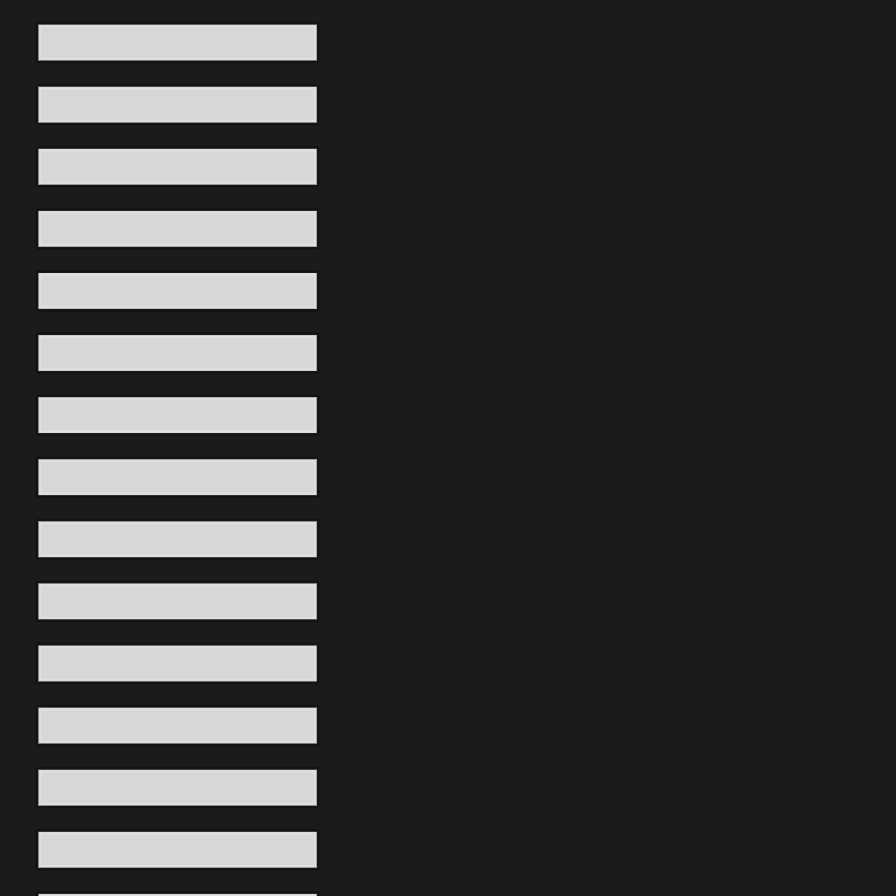
Give the GLSL for this pattern, as a WebGL 2 fragment shader.

```glsl
#version 300 es
precision highp float;
// A column of pale horizontal bars on a charcoal ground, with faint edge ringing.

uniform vec2 u_resolution;
out vec4 fragColor;

float boxDistance(vec2 p, vec2 halfSize) {
    vec2 q = abs(p) - halfSize;
    return length(max(q, 0.0)) + min(max(q.x, q.y), 0.0);
}

// Narrow bump centred on a given distance from the edge
float rim(float d, float centre) {
    float t = (d - centre) / 0.0011;
    return exp(-t * t);
}

void main() {
    vec2 uv = gl_FragCoord.xy / u_resolution;
    float pixel = 1.0 / min(u_resolution.x, u_resolution.y);

    // Repeat the bar downward from the first one near the top
    float spacing = 0.0693;
    float depth = 1.0 - uv.y - 0.0475;
    float row = max(round(depth / spacing), 0.0);
    vec2 local = vec2(uv.x - 0.1982, depth - row * spacing);
    float d = boxDistance(local, vec2(0.1553, 0.02));

    // Dark rim outside the edge, bright rim inside it
    float ground = 0.105 - 0.04 * rim(d, 0.002);
    float bar = 0.843 + 0.04 * rim(d, -0.002);

    float coverage = clamp(0.5 - d / pixel, 0.0, 1.0);
    fragColor = vec4(vec3(mix(ground, bar, coverage)), 1.0);
}
```
